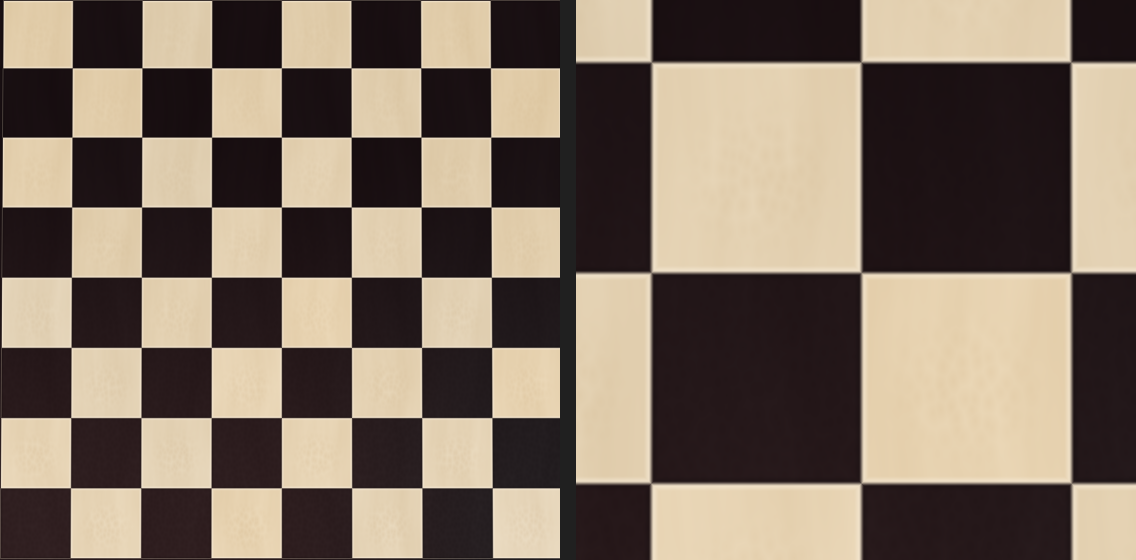
Left: the whole. Right: its middle third, enlarged.
This pattern is drawn by a Shadertoy shader. Its source:

```glsl
const float CELLS = 8.0;
const float PITCH = 0.125;

vec2 hash2(vec2 p) {
    return fract(sin(vec2(dot(p, vec2(127.1, 311.7)), dot(p, vec2(269.5, 183.3)))) * 43758.55);
}

// Distance to the nearest jittered feature point
float cellular(vec2 p) {
    vec2 base = floor(p);
    float nearest = 2.0;
    for (int y = -1; y <= 1; y++) {
        for (int x = -1; x <= 1; x++) {
            vec2 cell = base + vec2(x, y);
            nearest = min(nearest, length(cell + hash2(cell) - p));
        }
    }
    return nearest;
}

// Upright wavy fibres from layered sines, roughly -1 to 1
float grain(vec2 p, float seed) {
    float sum = 0.0;
    float amplitude = 0.5;
    float frequency = 7.0;
    for (int i = 0; i < 4; i++) {
        float bend = 1.3 * sin(p.y * (2.0 + float(i)) + seed * 19.0);
        sum += amplitude * sin(p.x * frequency + bend + seed * 41.0);
        frequency *= 2.17;
        amplitude *= 0.6;
    }
    return sum;
}

// Slight taper towards the top and shorter uppermost row
vec2 boardCoords(vec2 uv) {
    float pitch = mix(0.1257, 0.1243, uv.y);
    float column = (uv.x - 0.5033) / pitch + 0.5 * CELLS;
    float row = (uv.y - 0.0026) / 0.1254 + 0.055 * pow(uv.y, 8.0);
    return vec2(column, row);
}

// Signed distance to the checker edges, positive inside pale squares
float checkerDistance(vec2 p) {
    vec2 local = fract(p);
    vec2 edge = min(local, 1.0 - local) * PITCH;
    float parity = mod(floor(p.x) + floor(p.y), 2.0);
    return min(edge.x, edge.y) * (parity * 2.0 - 1.0);
}

float boardMask(vec2 p, float soft) {
    vec2 inset = min(p, CELLS - p) * PITCH;
    return smoothstep(-soft, soft, min(inset.x, inset.y));
}

vec3 mapleColor(vec2 p, vec2 uv) {
    vec2 id = floor(p);
    vec2 local = fract(p);
    vec2 seed = hash2(id + 3.7);
    float fibres = grain(local, seed.x);
    float center = 1.0 - smoothstep(0.1, 0.48, length(local - vec2(0.5, 0.45)));
    float flecks = cellular(p * vec2(17.0, 11.0)) - 0.5;
    float figure = cellular(local * vec2(3.5, 1.4) + seed * 20.0) - 0.5;

    float paleness = 0.62 - 0.62 * uv.y + 0.3 * (seed.y - 0.5) + 0.2 * figure;
    vec3 wood = mix(vec3(0.875, 0.795, 0.66), vec3(0.925, 0.86, 0.755), clamp(paleness, 0.0, 1.0));
    wood += vec3(0.008, 0.0, -0.012) * (seed.x - 0.5) * 2.0;
    wood += vec3(0.010, 0.013, 0.017) * fibres;
    return wood + vec3(0.03, 0.045, 0.06) * flecks * center * mix(1.0, 0.35, uv.y);
}

vec3 ebonyColor(vec2 p, vec2 uv) {
    vec2 local = fract(p);
    vec2 seed = hash2(floor(p) + 8.2);
    float fibres = grain(local, seed.x);
    float flecks = cellular(p * vec2(18.0, 13.0)) - 0.5;
    float fade = 1.0 - smoothstep(0.0, 0.85, uv.y);
    vec3 sheen = mix(vec3(0.185, 0.12, 0.125), vec3(0.145, 0.125, 0.135), smoothstep(0.45, 1.0, uv.x));
    vec3 wood = mix(vec3(0.095, 0.058, 0.068), sheen, fade);
    return wood + 0.012 * (seed.y - 0.5) + 0.005 * fibres + 0.016 * flecks * fade;
}

void mainImage(out vec4 fragColor, in vec2 fragCoord) {
    vec2 uv = fragCoord / iResolution.xy;
    vec2 p = boardCoords(uv);
    float soft = max(0.0017, 0.75 / min(iResolution.x, iResolution.y));
    float edge = checkerDistance(p);

    // Bright rim just inside the pale squares, deeper tone along the dark ones
    vec3 maple = mapleColor(p, uv);
    float rim = 1.0 - smoothstep(0.0012, 0.0048, abs(edge));
    maple = mix(maple, vec3(0.97, 0.925, 0.85), 0.55 * rim);
    vec3 ebony = ebonyColor(p, uv) * (1.0 - 0.15 * rim);

    float pale = smoothstep(-soft, soft, edge) * boardMask(p, soft);
    fragColor = vec4(clamp(mix(ebony, maple, pale), 0.0, 1.0), 1.0);
}
```
